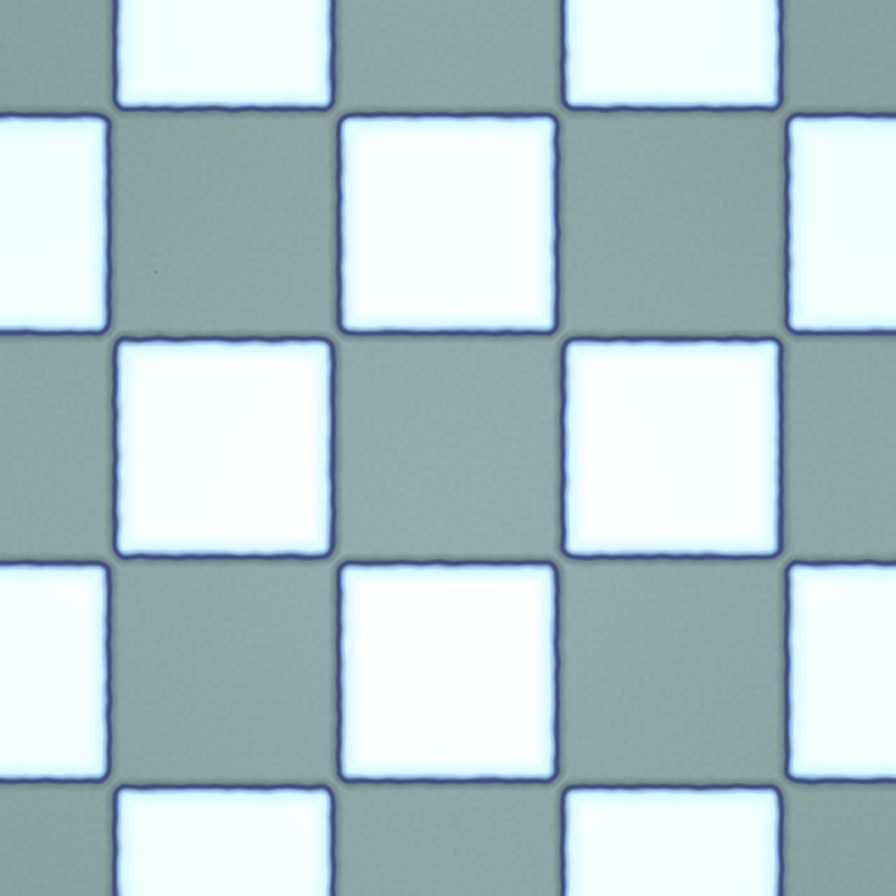
Give the GLSL for this pattern, as a three.js fragment shader.

```glsl
// Checkerboard of glowing white rounded squares on grey, as seen in soft focus.
// The distance to the nearest square drives a colour ramp: white, pale blue,
// navy rim, dark halo, grey. Wrapping gradient noise adds wobble and grain.

varying vec2 vUv;

const float CELLS = 4.0;            // cells across and down, even so that it tiles
const float HALF_SIDE = 0.490;      // lengths below are in cells
const float CORNER = 0.055;
const float WOBBLE = 0.008;
const float WOBBLE_FREQ = 48.0;     // noise cells across the canvas
const float GRAIN = 0.018;
const float GRAIN_FREQ = 160.0;
const float SPECK_CHANCE = 0.2;
const float SPECK_RADIUS = 0.012;
const vec2 LIGHT_CENTRE = vec2(0.5, 0.42);

const vec3 WHITE_DIM = vec3(0.94, 1.00, 1.00);
const vec3 WHITE_LIT = vec3(0.995, 1.00, 1.00);
const vec3 PALE_BLUE = vec3(0.85, 0.98, 1.00);
const vec3 BLUE = vec3(0.62, 0.79, 0.95);
const vec3 NAVY = vec3(0.25, 0.31, 0.51);
const vec3 HALO = vec3(0.45, 0.53, 0.53);
const vec3 GREY_DIM = vec3(0.54, 0.63, 0.63);
const vec3 GREY_LIT = vec3(0.58, 0.67, 0.69);
const float TAU = 6.28319;

vec2 hash2(vec2 p) {
  vec3 q = fract(p.xyx * vec3(0.1031, 0.1030, 0.0973));
  q += dot(q, q.yzx + 33.33);
  return fract((q.xx + q.yz) * q.zy);
}

float gradientAt(vec2 corner, vec2 offset, float period) {
  float angle = TAU * hash2(mod(corner, period)).x;
  return dot(vec2(cos(angle), sin(angle)), offset);
}

// Gradient noise that wraps every period cells
float noise(vec2 p, float period) {
  vec2 i = floor(p);
  vec2 f = p - i;
  vec2 u = f * f * f * (f * (f * 6.0 - 15.0) + 10.0);
  vec2 e = vec2(1.0, 0.0);
  float low = mix(gradientAt(i, f, period), gradientAt(i + e.xy, f - e.xy, period), u.x);
  float high = mix(gradientAt(i + e.yx, f - e.yx, period), gradientAt(i + e.xx, f - e.xx, period), u.x);
  return mix(low, high, u.y);
}

float roundedSquare(vec2 p) {
  vec2 q = abs(p) - HALF_SIDE + CORNER;
  return length(max(q, 0.0)) + min(max(q.x, q.y), 0.0) - CORNER;
}

// Signed distance to the nearest square; squares fill the odd cells
float checkerDistance(vec2 p) {
  vec2 cell = floor(p);
  float nearest = 10.0;
  for (int y = -1; y <= 1; y++) {
    for (int x = -1; x <= 1; x++) {
      vec2 id = cell + vec2(float(x), float(y));
      float odd = mod(id.x + id.y, 2.0);
      float d = roundedSquare(p - id - 0.5);
      nearest = min(nearest, odd > 0.5 ? d : 10.0);
    }
  }
  return nearest;
}

// One faint dust speck in some of the cells
float speck(vec2 p) {
  vec2 id = mod(floor(p), CELLS);
  vec2 centre = 0.15 + 0.7 * hash2(id + 7.0);
  float present = step(hash2(id + 19.0).x, SPECK_CHANCE);
  return present * (1.0 - smoothstep(0.3, 1.0, length(fract(p) - centre) / SPECK_RADIUS));
}

void main() {
  // Half a cell of shift centres a grey cell on the canvas
  vec2 p = vUv * CELLS + 0.5;
  float d = checkerDistance(p) + WOBBLE * noise(vUv * WOBBLE_FREQ, WOBBLE_FREQ);

  // Broad, wrapping unevenness of the light
  vec2 wave = cos(TAU * (vUv - LIGHT_CENTRE));
  float light = 0.5 + 0.25 * (wave.x + wave.y);
  vec3 white = mix(WHITE_DIM, WHITE_LIT, light);
  vec3 grey = mix(GREY_DIM, GREY_LIT, light);

  // Colour ramp from inside a square to the ground
  vec3 color = mix(white, PALE_BLUE, smoothstep(-0.11, -0.035, d));
  color = mix(color, BLUE, smoothstep(-0.042, -0.022, d));
  color = mix(color, NAVY, smoothstep(-0.026, -0.004, d));
  color = mix(color, HALO, smoothstep(0.0, 0.016, d));
  color = mix(color, grey, smoothstep(0.008, 0.05, d));

  // Grain and dust show on the grey ground
  float ground = smoothstep(0.0, 0.04, d);
  color += GRAIN * ground * noise(vUv * GRAIN_FREQ, GRAIN_FREQ);
  color *= 1.0 - 0.15 * ground * speck(p);

  gl_FragColor = vec4(clamp(color, 0.0, 1.0), 1.0);
}
```
